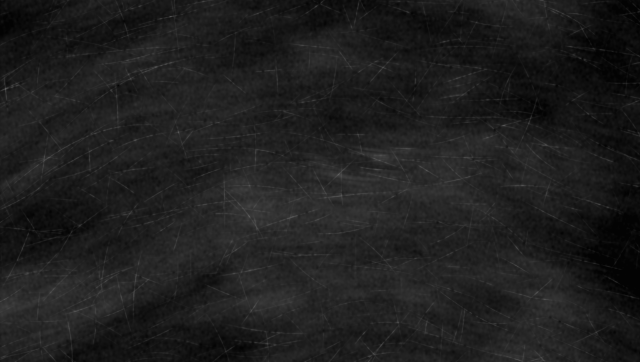
Give the GLSL for this texture, as a Shadertoy shader.

```glsl
// A worn blackboard: wiped chalk haze, fine dry streaks and hairline scratches.
// Haze and streaks are cellular noise stretched along a bowed wiping direction;
// each scratch is a faint, slightly curved segment owned by one cell of a grid.

#define BASE_TONE 0.112
#define HAZE_GAIN 0.054
#define STREAK_GAIN 0.17
#define FIBRE_GAIN 0.016
#define SCRATCH_GAIN 0.12
#define GRAIN_GAIN 0.022
#define BOW 0.23
#define SCRATCH_WIDTH 0.0019
#define SCRATCH_LAYERS 8
#define HAZE_OCTAVES 5

vec3 hash3(vec2 p) {
    vec3 q = fract(p.xyx * vec3(0.1031, 0.1030, 0.0973));
    q += dot(q, q.yxz + 33.33);
    return fract((q.xxy + q.yzz) * q.zyx);
}

// Soft dabs of random sign, one per cell; centred on zero.
float cellNoise(vec2 p) {
    vec2 cell = floor(p);
    float sum = 0.0;
    for (int j = -1; j <= 1; j++)
    for (int i = -1; i <= 1; i++) {
        vec2 id = cell + vec2(i, j);
        vec3 h = hash3(id);
        vec2 d = p - id - h.xy;
        float dab = max(0.0, 1.0 - dot(d, d));
        sum += (2.0 * h.z - 1.0) * dab * dab;
    }
    return sum;
}

float haze(vec2 p) {
    float sum = 0.0, gain = 1.0;
    for (int i = 0; i < HAZE_OCTAVES; i++) {
        sum += gain * cellNoise(p);
        p = p * 2.03 + vec2(17.3, 41.7);
        gain *= 0.62;
    }
    return sum;
}

// One thin segment per cell, its angle within +-spread of horizontal.
float scratches(vec2 p, float scale, float spread) {
    p *= scale;
    vec2 cell = floor(p);
    float width = SCRATCH_WIDTH * scale;
    float sum = 0.0;
    for (int j = -1; j <= 1; j++)
    for (int i = -1; i <= 1; i++) {
        vec2 id = cell + vec2(i, j);
        vec3 h = hash3(id + 71.0);
        vec3 shape = hash3(id + 193.0);
        float angle = spread * (2.0 * h.z - 1.0);
        vec2 along = vec2(cos(angle), sin(angle));
        vec2 d = p - id - h.xy;
        float t = dot(d, along);
        float bend = 0.3 * (shape.z - 0.5) * t * t;
        float off = (dot(d, vec2(-along.y, along.x)) - bend) / width;
        float halfLength = mix(0.3, 0.9, shape.x);
        float fade = max(0.0, 1.0 - t * t / (halfLength * halfLength));
        sum += shape.y * shape.y * fade * exp(-off * off);
    }
    return sum;
}

// Soft elliptical patch, 1 at its centre.
float patchAt(vec2 p, vec2 centre, vec2 size) {
    vec2 d = (p - centre) / size;
    return exp(-dot(d, d));
}

void mainImage(out vec4 fragColor, in vec2 fragCoord) {
    vec2 uv = fragCoord / iResolution.y;
    float aspect = iResolution.x / iResolution.y;
    vec2 board = vec2(uv.x / aspect, uv.y);

    // Wiping direction: rises at the left, falls at the right.
    float fromApex = uv.x - 0.55 * aspect;
    vec2 flow = vec2(uv.x, uv.y + BOW * fromApex * fromApex);
    flow.y += 0.018 * sin(4.0 * uv.x + 5.0 * uv.y) + 0.008 * sin(11.0 * uv.x - 7.0 * uv.y);

    // Haze and broad light and dark areas.
    float tone = BASE_TONE + HAZE_GAIN * haze(flow * vec2(2.1, 4.6) + 5.0);
    tone += 0.035 * patchAt(board, vec2(0.47, 0.42), vec2(0.30, 0.28));
    tone -= 0.060 * patchAt(board, vec2(0.07, 0.39), vec2(0.09, 0.10));
    tone -= 0.055 * patchAt(board, vec2(0.48, 0.03), vec2(0.25, 0.09));
    float edge = board.x + 0.02 * sin(9.0 * uv.y) + 0.01 * sin(23.0 * uv.y);
    tone -= 0.085 * smoothstep(0.86, 0.98, edge);

    // Dry chalk streaks gathered in a few places, over faint wiping fibres.
    float gather = smoothstep(0.45, 1.1, cellNoise(flow * vec2(3.2, 8.0) + 31.0));
    float streak = max(0.0, cellNoise(flow * vec2(7.0, 105.0)));
    tone += STREAK_GAIN * gather * streak;
    tone += FIBRE_GAIN * cellNoise(flow * vec2(13.0, 80.0) + 9.0);

    // Hairline scratches: half follow the wiping, half run any way.
    float grain = cellNoise(uv * vec2(150.0, 135.0));
    float lines = 0.0;
    for (int k = 0; k < SCRATCH_LAYERS; k++) {
        float layer = float(k);
        bool wiped = k % 2 == 0;
        vec2 p = (wiped ? flow : uv) + 7.31 * layer;
        lines += scratches(p, 3.5 + 1.3 * layer, wiped ? 0.35 : 1.57);
    }
    tone += SCRATCH_GAIN * lines * (0.65 + 0.5 * grain);
    tone += GRAIN_GAIN * grain;

    fragColor = vec4(vec3(clamp(tone, 0.012, 0.5)), 1.0);
}
```
